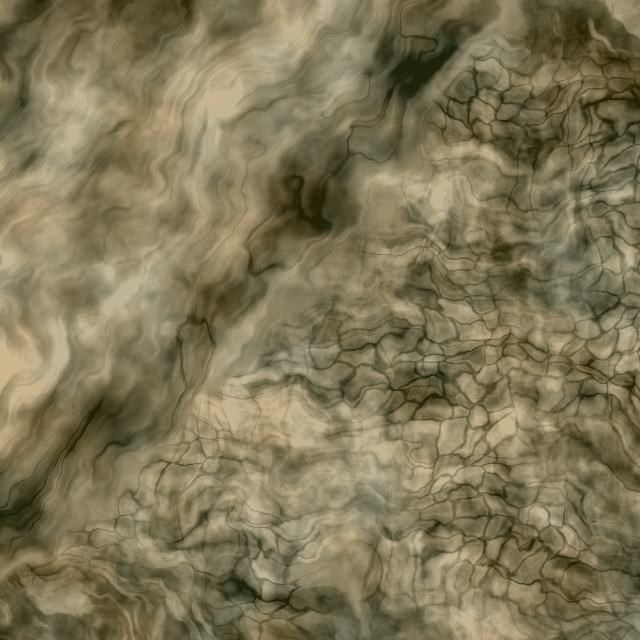
Reproduce this texture procedurally as a WebGL 2 fragment shader.

```glsl
#version 300 es
precision highp float;
// Weathered olive rock: slanted fibres on the upper left, cracked blocks on the
// lower right, joined by a pale diagonal seam. Stretched fractal noise forms the
// grain, cell borders and noise contours form the cracks.
uniform vec2 u_resolution;
out vec4 fragColor;

float hash(vec2 p) {
  vec3 q = fract(p.xyx * 0.1031);
  q += dot(q, q.yzx + 33.33);
  return fract((q.x + q.y) * q.z);
}

float noise(vec2 p) {
  vec2 i = floor(p), f = fract(p);
  f = f * f * f * (f * (f * 6.0 - 15.0) + 10.0);
  return mix(mix(hash(i), hash(i + vec2(1, 0)), f.x),
             mix(hash(i + vec2(0, 1)), hash(i + vec2(1, 1)), f.x), f.y);
}

// Fractal noise centred on zero
float fbm(vec2 p) {
  float sum = 0.0, amp = 0.5;
  for (int i = 0; i < 4; i++) {
    sum += amp * (noise(p) - 0.5);
    p = p * 2.03 + vec2(17.3, 9.1);
    amp *= 0.54;
  }
  return sum;
}

// Coordinates along and across a direction
vec2 turn(vec2 p, float a) {
  vec2 d = vec2(cos(a), sin(a));
  return vec2(dot(p, d), dot(p, vec2(-d.y, d.x)));
}

// Thin line along the middle contour of the noise
float crease(vec2 p, float width) {
  return 1.0 - smoothstep(0.0, width, abs(noise(p) - 0.5));
}

// x: gap to the cell border, y: random tone of the cell
vec2 blocks(vec2 p) {
  vec2 cell = floor(p);
  float near = 9.0, next = 9.0, tone = 0.0;
  for (int y = -1; y <= 1; y++)
    for (int x = -1; x <= 1; x++) {
      vec2 id = cell + vec2(x, y);
      vec2 site = id + 0.5 + 0.75 * (vec2(hash(id), hash(id + 71.7)) - 0.5);
      vec2 d = abs(p - site);
      float dist = mix(length(d), max(d.x, d.y), 0.6);
      if (dist < near) {
        next = near;
        near = dist;
        tone = hash(id + 31.0);
      } else next = min(next, dist);
    }
  return vec2(next - near, tone);
}

float segment(vec2 p, vec2 a, vec2 b) {
  vec2 d = b - a;
  return length(p - a - d * clamp(dot(p - a, d) / dot(d, d), 0.0, 1.0));
}

void main() {
  vec2 p = gl_FragCoord.xy / u_resolution;
  vec2 bend = vec2(fbm(p * 5.0 + 3.0), fbm(p * 5.0 + 41.0));
  vec2 ripple = vec2(fbm(p * 24.0 + 8.0), fbm(p * 24.0 + 63.0));
  vec2 q = p + 0.16 * bend + 0.022 * ripple;
  float cloud = fbm(p * 6.0 + 20.0);
  float patches = noise(p * 7.0 + 50.0);

  // Signed distance from the seam, positive on the fibrous side
  float seam = (q.y - 0.12 - 0.7 * q.x - 0.8 * q.x * q.x * q.x)
             / length(vec2(1.0, 0.7 + 2.4 * q.x * q.x));

  // Fibrous side, with a dark belt beside the seam
  vec2 grain = turn(q, 1.0);
  float belt = exp(-pow((seam - 0.09) / 0.07, 2.0));
  float fibre = 0.69 + 1.35 * fbm(grain * vec2(8.0, 30.0)) + 1.3 * cloud
              + 0.8 * fbm(p * 17.0 + 5.0) - 0.34 * belt;
  fibre -= 0.26 * crease(grain * vec2(9.0, 34.0), 0.07) * (0.35 + belt);

  // Blocky side: crossing grain, cell cracks and long splits
  vec2 bed = turn(q, -0.12);
  vec2 block = blocks(turn(q, -0.06) * vec2(23.0, 33.0));
  float crack = 1.0 - smoothstep(0.02, 0.2, block.x);
  float rock = 0.73 + 1.2 * fbm(bed * vec2(7.0, 36.0)) + 0.8 * fbm(q * vec2(40.0, 9.0))
             + 0.9 * cloud + 0.7 * fbm(p * 48.0) + 0.16 * (block.y - 0.5);
  rock -= 0.42 * crack * smoothstep(0.2, 0.75, patches);
  rock -= 0.4 * crease(bed * vec2(6.0, 23.0) + 12.0, 0.06) * noise(p * 13.0);
  rock -= 0.32 * crease(q * vec2(24.0, 8.0) + 35.0, 0.06) * noise(p * 11.0 + 7.0);

  // Torn dark corners with steep streaks
  float corner = smoothstep(0.3, 0.12, p.y + 0.3 * p.x + 0.4 * bend.x)
               + smoothstep(1.68, 1.88, p.x + p.y + 0.4 * bend.y);
  float streak = fbm(turn(q, -0.95) * vec2(10.0, 30.0) + 6.0);
  float torn = 0.08 + 0.62 * smoothstep(-0.11, 0.13, streak) + 1.1 * fbm(p * 30.0) + 0.6 * cloud;
  rock = mix(rock, torn, 0.85 * clamp(corner, 0.0, 1.0));

  float tone = mix(rock, fibre, smoothstep(-0.02, 0.025, seam));

  // Pale smooth veins
  float vein = exp(-pow(seam / 0.015, 2.0)) * smoothstep(0.25, 0.6, noise(p * 8.0 + 90.0));
  float spur = segment(q, vec2(0.49, 0.13), vec2(0.57, 0.05));
  vein = max(vein, exp(-pow(spur / 0.011, 2.0)));
  tone = mix(tone, 0.86 + 0.7 * fbm(grain * vec2(12.0, 45.0)), 0.75 * vein);

  // Olive ramp with faint warm and green drift
  vec3 color = mix(vec3(0.23, 0.22, 0.11), vec3(0.67, 0.62, 0.49), clamp(tone, -0.22, 1.22));
  color += vec3(0.09, 0.0, -0.07) * fbm(p * 9.0 + 130.0);
  fragColor = vec4(color, 1.0);
}
```
